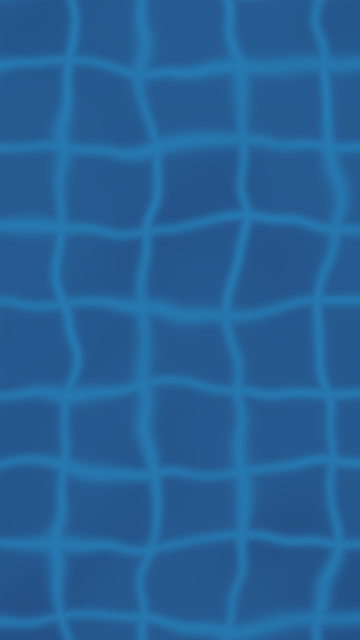
Give the GLSL for this texture, as a WebGL 2 fragment shader.

```glsl
#version 300 es
precision highp float;
// Soft, wavering grid of light blue lines on a deep blue pool floor.

#define SPACING vec2(0.135, 0.125)  // line pitch, in canvas heights
#define OFFSET vec2(0.75, 0.17)     // grid shift, in pitches
#define JITTER 0.014                // random shift of each line
#define SWAY vec2(0.0125, 0.0095)   // bend of upright and level lines
#define LINE_WIDTH 0.0098           // soft radius of a line
#define SWELL 0.65                  // extra width where a line thickens
#define GLOW 0.93                   // line strength
#define WATER vec3(0.148, 0.352, 0.562)
#define DEEP vec3(0.142, 0.325, 0.535)
#define LIGHT vec3(0.150, 0.482, 0.705)

out vec4 fragColor;
uniform vec2 u_resolution;

float hash(float n) {
    return fract(sin(n * 127.1 + 3.7) * 4375.85);
}

// Sideways bend of one line at position t along it
float bend(float t, float seed) {
    float a = 6.2832 * hash(seed);
    float b = 6.2832 * hash(seed + 31.0);
    float c = 6.2832 * hash(seed + 57.0);
    return sin(t * 13.0 + a)
         + 0.55 * sin(t * 25.0 + b + 0.8 * sin(t * 9.0 + c))
         + 0.22 * sin(t * 58.0 + c + sin(t * 21.0 + a));
}

// Soft profile of one line: t runs along it, s across it
float softLine(float t, float s, float center, float sway, float seed) {
    const float h = 0.002;
    float here = sway * bend(t, seed);
    float slope = (sway * bend(t + h, seed) - here) / h;
    float d = (s - center - here) * inversesqrt(1.0 + slope * slope);

    float phase = 6.2832 * hash(seed + 83.0);
    float swell = pow(0.5 + 0.5 * sin(t * 12.0 + phase + sin(t * 7.0)), 4.0);
    float width = LINE_WIDTH * (1.0 + SWELL * swell);
    float strength = GLOW * (0.93 + 0.07 * sin(t * 17.0 + phase));
    return strength * exp(-d * d / (width * width));
}

// All lines of one direction; overlaps blend without brightening much
float lineFamily(float t, float s, float pitch, float shift, float sway, float seed) {
    float dark = 1.0;
    float nearest = floor(s / pitch - shift + 0.5);
    for (float k = -2.0; k <= 2.0; k++) {
        float id = nearest + k;
        float lineSeed = seed + id * 1.618;
        float center = (id + shift) * pitch + JITTER * (hash(lineSeed + 11.0) - 0.5);
        dark *= 1.0 - softLine(t, s, center, sway, lineSeed);
    }
    return 1.0 - dark;
}

// Broad, faint shadows in the water
float shadow(vec2 p) {
    float n = sin(p.x * 11.0 + 2.0 * sin(p.y * 6.0 + 1.0))
            + sin(p.y * 14.0 + 1.7 * sin(p.x * 9.0 + 2.0))
            + 0.6 * sin(p.x * 27.0 - p.y * 19.0 + sin(p.y * 23.0));
    return smoothstep(-0.6, 2.6, n + 0.8 * (0.5 - p.y));
}

void main() {
    vec2 p = gl_FragCoord.xy / u_resolution.y;

    // Water
    vec3 color = mix(WATER, DEEP, shadow(p));
    color += vec3(0.0, 0.012, 0.012) * (p.y - 0.45);

    // Grid
    float upright = lineFamily(p.y, p.x, SPACING.x, OFFSET.x, SWAY.x, 5.0);
    float level = lineFamily(p.x, p.y, SPACING.y, OFFSET.y, SWAY.y, 40.0);
    float grid = mix(max(upright, level), 1.0 - (1.0 - upright) * (1.0 - level), 0.6);
    color = mix(color, LIGHT, grid * (0.95 + 0.05 * p.y));

    fragColor = vec4(color, 1.0);
}
```
